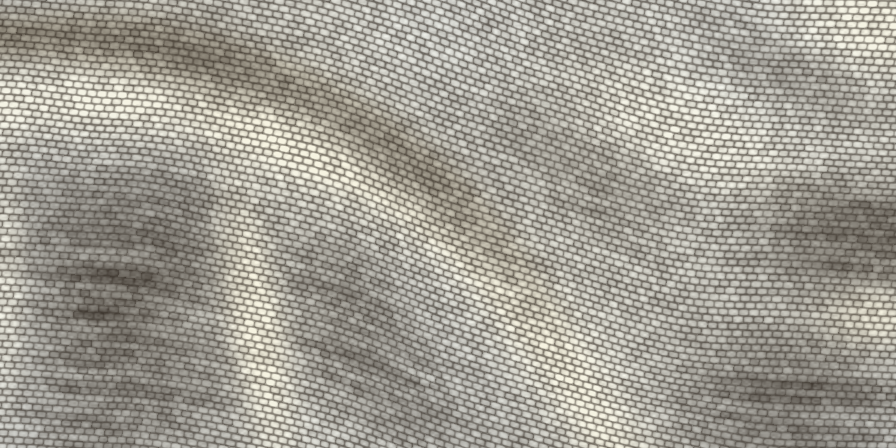
Give the GLSL for this texture, as a Shadertoy shader.

```glsl
// Draped woven cloth: staggered rounded stitches on a gently sagging grid.
// Folds are soft bands along curves plus oval patches of light and shade;
// shaded patches also carry streaks that run along the thread rows.

const vec2 STITCHES = vec2(44.0, 64.0);   // per canvas height, across and down
const vec3 SHADOW_COLOR = vec3(0.23, 0.20, 0.17);
const vec3 LIGHT_COLOR = vec3(0.92, 0.92, 0.89);
const vec3 CREAM_TINT = vec3(1.015, 1.0, 0.955);
const vec3 GREY_TINT = vec3(0.99, 1.0, 1.015);

float hash(vec2 p) {
    return fract(sin(dot(p, vec2(127.1, 311.7))) * 43758.545);
}

float noise(vec2 p) {
    vec2 cell = floor(p), f = fract(p);
    f = f * f * (3.0 - 2.0 * f);
    float low = mix(hash(cell), hash(cell + vec2(1, 0)), f.x);
    float high = mix(hash(cell + vec2(0, 1)), hash(cell + vec2(1, 1)), f.x);
    return mix(low, high, f.y);
}

// Soft oval, flat in the middle, with its first axis turned by angle
float patchMask(vec2 p, vec2 center, vec2 radii, float angle) {
    float c = cos(angle), s = sin(angle);
    vec2 d = p - center;
    vec2 q = vec2(c * d.x + s * d.y, c * d.y - s * d.x) / radii;
    float r2 = dot(q, q);
    return exp(-r2 * sqrt(r2));
}

// Soft band along y = top - drop * x^power
float foldBand(vec2 p, float top, float drop, float power, float width) {
    float slope = drop * power * pow(p.x, power - 1.0);
    float d = (p.y - top + drop * pow(p.x, power)) / sqrt(1.0 + slope * slope);
    return exp(-d * d / (width * width));
}

// Shaded hollows where the row streaks show
float hollows(vec2 p) {
    float shade = 0.36 * patchMask(p, vec2(0.25, 0.45), vec2(0.25, 0.19), -0.05);
    shade += 0.32 * patchMask(p, vec2(0.29, 0.12), vec2(0.26, 0.22), -0.05);
    shade += 0.30 * patchMask(p, vec2(0.83, 0.22), vec2(0.26, 0.13), -0.95);
    shade += 0.20 * patchMask(p, vec2(1.33, 0.61), vec2(0.24, 0.10), -0.65);
    shade += 0.20 * patchMask(p, vec2(1.76, 0.84), vec2(0.24, 0.07), -0.45);
    shade += 0.36 * patchMask(p, vec2(1.92, 0.47), vec2(0.24, 0.13), -0.15);
    shade += 0.32 * patchMask(p, vec2(1.78, 0.10), vec2(0.28, 0.15), 0.20);
    return shade;
}

// Raised parts that catch the light
float crests(vec2 p) {
    float light = 0.20 * foldBand(p, 0.77, 0.30, 3.0, 0.085);
    light += 0.24 * patchMask(p, vec2(0.57, 0.28), vec2(0.32, 0.07), -1.40);
    light += 0.14 * patchMask(p, vec2(0.01, 0.40), vec2(0.30, 0.05), 1.57);
    light += 0.16 * patchMask(p, vec2(1.94, 0.29), vec2(0.12, 0.07), 0.0);
    light += 0.16 * patchMask(p, vec2(1.96, 0.95), vec2(0.22, 0.11), -0.3);
    light += 0.10 * patchMask(p, vec2(1.55, 0.70), vec2(0.28, 0.10), -0.5);
    return light;
}

// Grid coordinates that follow the drape of the cloth
vec2 drape(vec2 p) {
    float sag = 0.30 * smoothstep(0.25, 1.75, p.x) + 0.04 * p.x;
    vec2 ripple = vec2(noise(p * 5.0 + 8.0), noise(p * 4.0)) - 0.5;
    return vec2(p.x - 0.15 * (p.y - 0.5), p.y + sag) + 0.022 * ripple;
}

// One stitch in each cell: x is its rounded relief, y its random value
vec2 weave(vec2 grid, float pixel) {
    float row = floor(grid.y);
    grid.x += 0.5 * mod(row, 2.0) + 0.16 * (hash(vec2(row, 3.0)) - 0.5);
    float random = hash(vec2(floor(grid.x), row));
    vec2 q = abs(fract(grid) - 0.5) * vec2(1.0, 1.04);
    vec2 corner = max(q - vec2(0.19, 0.15), 0.0);
    float edge = length(corner) - 0.25 - 0.05 * random;
    float body = 1.0 - smoothstep(-0.12 - pixel, 0.08 + pixel, edge);
    float dome = 1.0 - 1.3 * dot(q, q);
    return vec2(body * dome, random);
}

void mainImage(out vec4 fragColor, in vec2 fragCoord) {
    vec2 p = fragCoord / iResolution.y;
    vec2 cloth = drape(p);
    vec2 grid = cloth * STITCHES;
    float pixel = 0.25 * STITCHES.y / iResolution.y;

    // Broad light and shade of the folds
    float hollow = hollows(p);
    float crest = crests(p);
    float creaseFade = 1.0 - smoothstep(1.0, 1.35, p.x);
    float crease = foldBand(p, 0.92, 0.37, 2.5, 0.065) * creaseFade;
    float fold = 0.73 + crest - 0.85 * hollow - 0.31 * crease;
    fold += 0.14 * (noise(p * 4.5 + 2.0) - 0.5);

    // Streaks along the rows, strongest in the hollows
    float streak = noise(vec2(cloth.x * 4.0, grid.y * 0.55));
    streak = 0.6 * streak + 0.4 * noise(vec2(cloth.x * 9.0, grid.y * 1.1));
    fold += (streak - 0.5) * (0.06 + 0.9 * hollow);

    // Stitches, uneven yarn and fine fibres
    vec2 stitch = weave(grid, pixel);
    float relief = mix(0.48, 1.17, stitch.x);
    float tone = fold * mix(relief, 0.9, 0.6 * hollow);
    tone += 0.15 * (stitch.y - 0.5);
    tone += 0.13 * (noise(p * vec2(150.0, 210.0)) - 0.5);

    // Cream on crests and in deep shade, cooler grey between
    vec3 color = mix(SHADOW_COLOR, LIGHT_COLOR, clamp(tone, 0.0, 1.05));
    float warmth = clamp(3.0 * crest + crease + 0.5 * noise(p * 3.0), 0.0, 1.0);
    color *= mix(GREY_TINT, CREAM_TINT, warmth);
    fragColor = vec4(color, 1.0);
}
```
